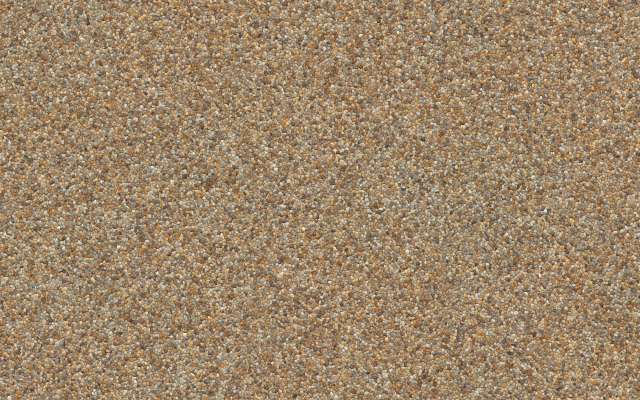
Give the GLSL for this texture, as a WebGL 1 fragment shader.

```glsl
precision highp float;
// Fine beach sand: soft irregular tan, grey, gold and rust grains with a few dark and pale specks.

uniform vec2 u_resolution;

const float GRAINS_PER_HEIGHT = 146.0;
const float SPECKS_PER_HEIGHT = 52.0;
const vec2 LIGHT_DIRECTION = vec2(-0.6, 0.8);

const vec3 TAN = vec3(0.65, 0.565, 0.455);
const vec3 PALE = vec3(0.715, 0.675, 0.59);
const vec3 TAUPE = vec3(0.555, 0.49, 0.415);
const vec3 RUST = vec3(0.635, 0.47, 0.305);
const vec3 GOLD = vec3(0.735, 0.61, 0.43);
const vec3 UMBER = vec3(0.48, 0.375, 0.29);
const vec3 CHARCOAL = vec3(0.27, 0.22, 0.20);
const vec3 QUARTZ = vec3(0.82, 0.80, 0.75);
const vec3 AMBER = vec3(0.72, 0.47, 0.26);

// Hashes
vec2 hash2(vec2 p) {
  vec3 q = fract(p.xyx * vec3(0.1031, 0.1030, 0.0973));
  q += dot(q, q.yzx + 33.33);
  return fract((q.xx + q.yz) * q.zy);
}

float hash1(vec2 p, float seed) {
  return hash2(p + seed).x;
}

// Gradient noise, roughly -0.7 to 0.7
float cornerGradient(vec2 corner, vec2 offset) {
  float angle = 6.2832 * hash1(corner, 71.0);
  return dot(vec2(cos(angle), sin(angle)), offset);
}

float gradientNoise(vec2 p) {
  vec2 i = floor(p);
  vec2 f = p - i;
  vec2 u = f * f * f * (f * (f * 6.0 - 15.0) + 10.0);
  vec2 e = vec2(1.0, 0.0);
  float low = mix(cornerGradient(i, f), cornerGradient(i + e.xy, f - e.xy), u.x);
  float high = mix(cornerGradient(i + e.yx, f - e.yx), cornerGradient(i + e.xx, f - e.xx), u.x);
  return mix(low, high, u.y);
}

// Bends the grain lattice so that no rows or columns show
vec2 warp(vec2 p, float amount) {
  vec2 q = mat2(0.8, 0.6, -0.6, 0.8) * p;
  vec2 bend = vec2(gradientNoise(q * 0.57), gradientNoise(q * 0.57 + 37.5));
  return q + amount * bend;
}

// Mineral colours, chosen by cumulative share
vec3 grainColor(float pick) {
  vec3 color = mix(TAN, PALE, step(0.26, pick));
  color = mix(color, TAUPE, step(0.44, pick));
  color = mix(color, RUST, step(0.61, pick));
  color = mix(color, GOLD, step(0.77, pick));
  return mix(color, UMBER, step(0.90, pick));
}

vec3 speckColor(float pick) {
  vec3 color = mix(CHARCOAL, QUARTZ, step(0.42, pick));
  return mix(color, AMBER, step(0.72, pick));
}

// Packed grains of mixed size: nearest cell gives the colour, the second nearest the gap
vec3 packedGrains(vec2 p) {
  vec2 base = floor(p);
  vec2 nearestCell = base;
  vec2 nearestOffset = vec2(0.0);
  float nearest = 9.0;
  float second = 9.0;
  for (int y = -1; y <= 1; y++) {
    for (int x = -1; x <= 1; x++) {
      vec2 cell = base + vec2(float(x), float(y));
      vec2 offset = p - cell - hash2(cell + 7.0);
      float d = length(offset) * mix(0.85, 1.2, hash1(cell, 29.0));
      if (d < nearest) {
        second = nearest;
        nearest = d;
        nearestCell = cell;
        nearestOffset = offset;
      } else {
        second = min(second, d);
      }
    }
  }
  float body = smoothstep(0.0, 0.5, second - nearest);
  float gap = mix(0.66, 0.98, hash1(nearestCell, 59.0));
  float facet = 6.2832 * hash1(nearestCell, 83.0);
  vec2 tilt = 0.28 * LIGHT_DIRECTION + 0.14 * vec2(cos(facet), sin(facet));
  float shade = mix(gap, 1.12, body) + dot(nearestOffset, tilt);
  float tone = mix(0.93, 1.07, hash1(nearestCell, 19.0));
  return grainColor(hash1(nearestCell, 43.0)) * shade * tone;
}

// Sparse larger grains: rotated ellipses lying on top
vec3 addSpecks(vec3 color, vec2 p, float density) {
  vec2 cell = floor(p);
  vec2 offset = p - cell - mix(vec2(0.32), vec2(0.68), hash2(cell + 101.0));
  vec2 random = hash2(cell + 137.0);
  float angle = 6.2832 * random.x;
  vec2 axis = vec2(cos(angle), sin(angle));
  vec2 local = vec2(dot(offset, axis), dot(offset, vec2(-axis.y, axis.x)));
  float d = length(local * vec2(1.0, 1.5)) - mix(0.15, 0.29, random.y);
  float cover = (1.0 - smoothstep(-0.1, 0.06, d)) * step(hash1(cell, 163.0), density);
  return mix(color, speckColor(hash1(cell, 191.0)), cover * 0.8);
}

vec3 sand(vec2 p) {
  vec3 color = packedGrains(warp(p * GRAINS_PER_HEIGHT, 0.6));
  color = addSpecks(color, warp(p * SPECKS_PER_HEIGHT, 0.4), 0.13);
  // Faint broad patches of brightness and warmth
  float brightness = gradientNoise(p * 7.0);
  float warmth = gradientNoise(p * 3.0 + 11.0);
  return color * (1.0 + 0.025 * brightness) * (1.0 + 0.03 * warmth * vec3(1.0, -0.3, -1.0));
}

void main() {
  // Four samples per pixel smooth the grain edges
  vec3 total = vec3(0.0);
  for (int i = 0; i < 4; i++) {
    vec2 shift = vec2(mod(float(i), 2.0), floor(float(i) * 0.5)) * 0.5 - 0.25;
    total += sand((gl_FragCoord.xy + shift) / u_resolution.y);
  }
  gl_FragColor = vec4(total * 0.25, 1.0);
}
```
